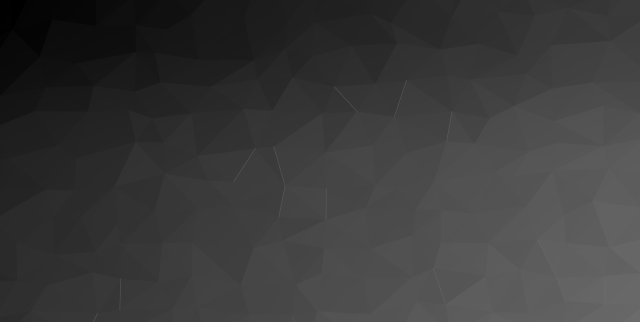
This background is drawn by a WebGL 2 fragment shader. Its source:

```glsl
#version 300 es
precision highp float;
// Dark low-poly backdrop: a jittered, slightly tilted grid of points is split
// into triangles, shaded by a ramp from black (top left) to grey (bottom
// right) with a tint per facet. A few mesh edges shine as pale hairlines.

uniform vec2 u_resolution;
out vec4 fragColor;

const vec2 CELLS = vec2(16.0, 10.0);      // mesh columns and rows
const vec2 GRID_OFFSET = vec2(0.1, 0.6);  // shift of the mesh, in cells
const vec2 JITTER = vec2(0.34, 0.27);     // largest vertex shift, in cells
const float ROW_TILT = 0.025;             // rise of the rows across the canvas
const float BASE_TONE = -0.004;           // tone of the top left corner
const vec2 RAMP = vec2(0.27, 0.10);       // rise to the right and downward
const float RAMP_BEND = 0.035;            // flattening toward the right
const float SHADE_DEPTH = 0.085;          // extra darkness along the top
const vec2 SHADE_RANGE = vec2(0.05, 0.55);// where that darkness fades, downward
const float FACET_FLATNESS = 0.7;         // 0 = smooth ramp, 1 = flat facets
const float FACET_CONTRAST = 0.022;       // random tint range of facets
const float HAIR_SHARE = 0.07;            // share of cells with a hairline
const float HAIR_WIDTH = 0.002;           // in canvas heights
const float HAIR_TONE = 0.45;
const float HAIR_OPACITY = 0.42;

float hash(vec2 p) {
    vec3 q = fract(p.xyx * vec3(0.1031, 0.1030, 0.0973));
    q += dot(q, q.yzx + 33.33);
    return fract((q.x + q.y) * q.z);
}

float cross2(vec2 a, vec2 b) {
    return a.x * b.y - a.y * b.x;
}

// Mesh vertex of a grid node, in canvas heights
vec2 vertex(vec2 node, vec2 extent) {
    vec2 shift = vec2(hash(node + 17.3), hash(node + 71.9)) * 2.0 - 1.0;
    vec2 uv = (node + GRID_OFFSET + JITTER * shift) / CELLS;
    uv.y -= ROW_TILT * (uv.x - 0.5);
    return uv * extent;
}

// Background ramp; uv runs right and down from the top left
float rampTone(vec2 uv) {
    float slope = BASE_TONE + dot(RAMP, uv) - RAMP_BEND * uv.x * uv.x;
    return slope + SHADE_DEPTH * smoothstep(SHADE_RANGE.x, SHADE_RANGE.y, uv.y);
}

// Signed distance to the line through a and b
float lineSide(vec2 p, vec2 a, vec2 b) {
    return cross2(b - a, p - a) / max(length(b - a), 1e-5);
}

float segmentDistance(vec2 p, vec2 a, vec2 b) {
    vec2 ab = b - a;
    float t = clamp(dot(p - a, ab) / max(dot(ab, ab), 1e-6), 0.0, 1.0);
    return length(p - a - ab * t);
}

// A triangle's tone times coverage (x) and coverage (y), softened over a pixel
vec2 facet(vec2 p, vec2 a, vec2 b, vec2 c, vec2 extent, float seed, float pixel) {
    float winding = sign(cross2(b - a, c - a));
    float inside = winding * lineSide(p, a, b);
    inside = min(inside, winding * lineSide(p, b, c));
    inside = min(inside, winding * lineSide(p, c, a));
    float cover = clamp(inside / pixel + 0.5, 0.0, 1.0);
    vec2 shadePoint = mix(p, (a + b + c) / 3.0, FACET_FLATNESS);
    float tone = rampTone(shadePoint / extent) + FACET_CONTRAST * (seed - 0.5);
    return vec2(tone, 1.0) * cover;
}

void main() {
    float pixel = 1.0 / u_resolution.y;
    vec2 extent = vec2(u_resolution.x * pixel, 1.0);
    vec2 uv = gl_FragCoord.xy / u_resolution;
    uv.y = 1.0 - uv.y;
    vec2 p = uv * extent;

    vec2 untilted = uv + vec2(0.0, ROW_TILT * (uv.x - 0.5));
    vec2 home = floor(untilted * CELLS - GRID_OFFSET);
    vec2 sum = vec2(0.0);
    float hair = 0.0;

    for (int j = -1; j <= 1; j++) {
        for (int i = -1; i <= 1; i++) {
            vec2 cell = home + vec2(i, j);
            vec2 a = vertex(cell, extent);
            vec2 b = vertex(cell + vec2(1.0, 0.0), extent);
            vec2 c = vertex(cell + vec2(1.0, 1.0), extent);
            vec2 d = vertex(cell + vec2(0.0, 1.0), extent);
            float leftEdge = segmentDistance(p, a, d);

            // Rotate the corners so that a-c is the shorter diagonal
            if (distance(a, c) > distance(b, d)) {
                vec2 first = a;
                a = b;
                b = c;
                c = d;
                d = first;
            }
            sum += facet(p, a, b, c, extent, hash(cell + 5.7), pixel);
            sum += facet(p, a, c, d, extent, hash(cell + 43.1), pixel);

            // Hairline on the left edge or the diagonal of a few cells
            float pick = hash(cell + 91.4) / HAIR_SHARE;
            if (pick < 1.0) {
                float edge = pick < 0.5 ? leftEdge : segmentDistance(p, a, c);
                float line = (0.5 * HAIR_WIDTH - edge) / pixel + 0.5;
                hair = max(hair, clamp(line, 0.0, 1.0));
            }
        }
    }

    float tone = sum.y > 0.0 ? sum.x / sum.y : rampTone(uv);
    tone = mix(tone, max(tone, HAIR_TONE), hair * HAIR_OPACITY);
    fragColor = vec4(vec3(max(tone, 0.0)), 1.0);
}
```
